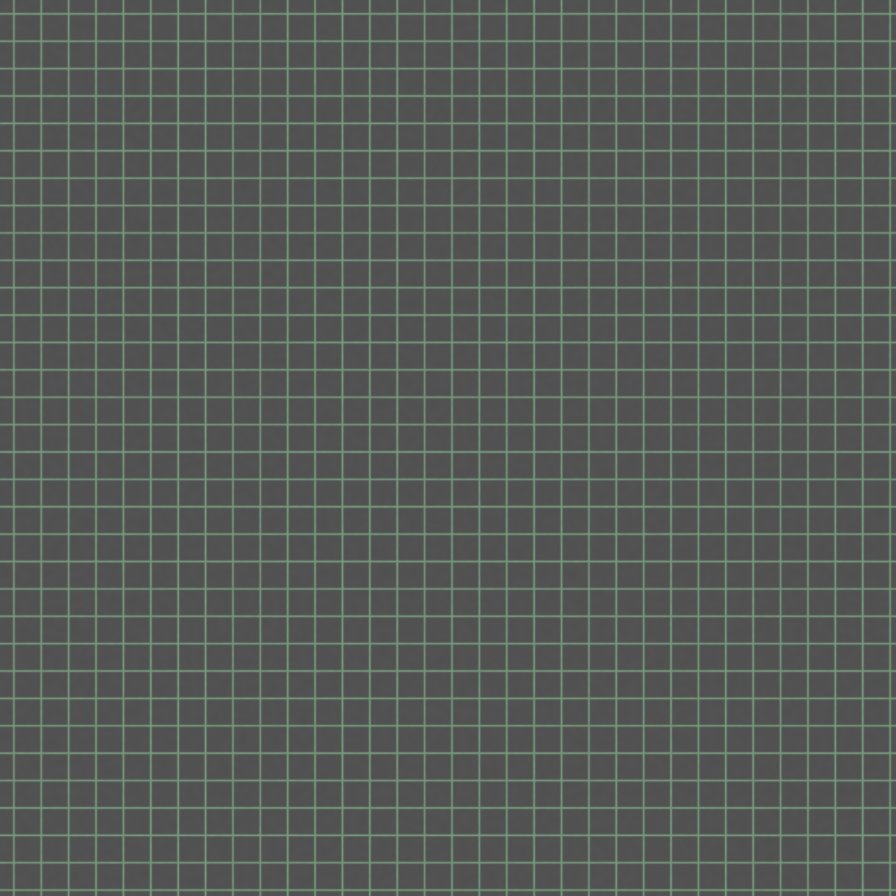
Reproduce this pattern procedurally as a WebGL 1 fragment shader.

```glsl
precision highp float;
// Square grid of thin, soft green lines on a dark grey ground.
// Each line is a Gaussian ridge over the distance to the nearest grid line;
// gradient noise mottles the ink and a hash varies strength between lines.

uniform vec2 u_resolution;

const float PITCH = 0.03056;                  // about 32.7 cells per side
const vec2 GRID_ORIGIN = vec2(0.0155, 0.0066);
const float LINE_SIGMA = 0.00084;
const vec3 GROUND = vec3(0.32, 0.319, 0.32);
const vec3 INK = vec3(0.455, 0.60, 0.485);

float hash(vec2 p) {
  vec3 q = fract(vec3(p.xyx) * 0.1031);
  q += dot(q, q.yzx + 33.33);
  return fract((q.x + q.y) * q.z);
}

// Dot product of a random unit gradient at a lattice corner with the offset.
float cornerSlope(vec2 corner, vec2 offset) {
  float angle = 6.28319 * hash(corner);
  return dot(vec2(cos(angle), sin(angle)), offset);
}

float gradientNoise(vec2 p) {
  vec2 i = floor(p);
  vec2 f = p - i;
  vec2 u = f * f * f * (f * (f * 6.0 - 15.0) + 10.0);
  vec2 dx = vec2(1.0, 0.0);
  vec2 dy = vec2(0.0, 1.0);
  float low = mix(cornerSlope(i, f), cornerSlope(i + dx, f - dx), u.x);
  float high = mix(cornerSlope(i + dy, f - dy), cornerSlope(i + 1.0, f - 1.0), u.x);
  return mix(low, high, u.y);
}

// Coverage of evenly spaced lines along one axis; the ridge widens and dims
// with pixel size so that its total strength stays constant.
float gridLine(float coord, float pitch, float sigma, float pixel, float seed) {
  float index = floor(coord / pitch + 0.5);
  float dist = coord - index * pitch;
  float blurred = length(vec2(sigma, 0.3 * pixel));
  float ridge = exp(-0.5 * dist * dist / (blurred * blurred)) * sigma / blurred;
  float strength = mix(0.92, 1.06, hash(vec2(index + 50.0, seed)));
  return ridge * strength;
}

void main() {
  float pixel = 1.0 / u_resolution.y;
  vec2 uv = gl_FragCoord.xy * pixel;
  vec2 p = uv - GRID_ORIGIN;

  // Both line directions, overlaid so that crossings are slightly stronger.
  float vertical = gridLine(p.x, PITCH, LINE_SIGMA, pixel, 3.0);
  float horizontal = gridLine(p.y, PITCH, LINE_SIGMA, pixel, 17.0);
  float ink = 1.0 - (1.0 - vertical) * (1.0 - horizontal);

  // Faint unevenness in the ink and the ground.
  ink *= 1.0 + 0.12 * gradientNoise(uv * 150.0);
  float grain = 0.008 * gradientNoise(uv * 90.0 + 40.0);

  vec3 color = mix(GROUND + grain, INK, clamp(ink, 0.0, 1.0));
  gl_FragColor = vec4(color, 1.0);
}
```
